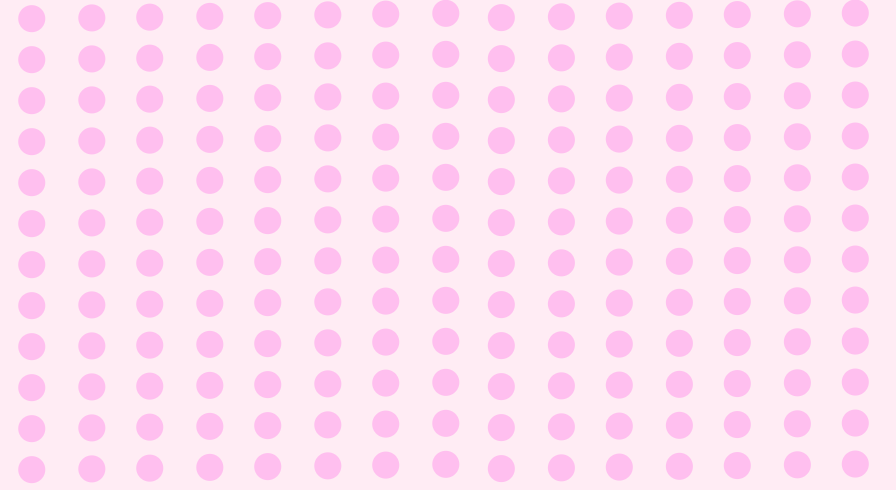
This pattern is drawn by a Shadertoy shader. Its source:

```glsl
#define BACKGROUND vec3(1.0, 0.926, 0.957)
#define DOT_COLOR vec3(1.0, 0.75, 0.938)
#define DOT_RADIUS 0.0276
#define FIRST_DOT vec2(0.0648, 0.0381)
#define ROW_PITCH 0.08367
#define TILE_WIDTH 0.9583
#define PAIR_PITCH 0.2408
#define PARTNER_GAP 0.1226
#define COLUMN_RISE 0.00155
#define TILE_RISE 0.00214

// Offset from the nearest dot centre; lengths are in canvas heights
vec2 dotOffset(vec2 p) {
    // Tiles of four column pairs, with a slightly tighter seam between tiles
    float margin = 0.5 * PARTNER_GAP;
    float x = p.x - FIRST_DOT.x + margin;
    float tile = floor(x / TILE_WIDTH);
    x -= tile * TILE_WIDTH;
    float pair = min(floor(x / PAIR_PITCH), 3.0);
    x -= pair * PAIR_PITCH + margin;
    float partner = step(margin, x);
    x -= partner * PARTNER_GAP;

    // Each column climbs a little, then drops back at the next tile
    float column = 2.0 * pair + partner;
    float rise = column * COLUMN_RISE + tile * TILE_RISE;
    float y = p.y - FIRST_DOT.y + rise;
    y -= ROW_PITCH * floor(y / ROW_PITCH + 0.5);
    return vec2(x, y);
}

void mainImage(out vec4 fragColor, in vec2 fragCoord) {
    vec2 p = fragCoord / iResolution.y;
    p.y = 1.0 - p.y; // rows hang from the top edge

    // Edge smoothed over one pixel
    float edge = length(dotOffset(p)) - DOT_RADIUS;
    float coverage = clamp(0.5 - edge * iResolution.y, 0.0, 1.0);
    fragColor = vec4(mix(BACKGROUND, DOT_COLOR, coverage), 1.0);
}
```
